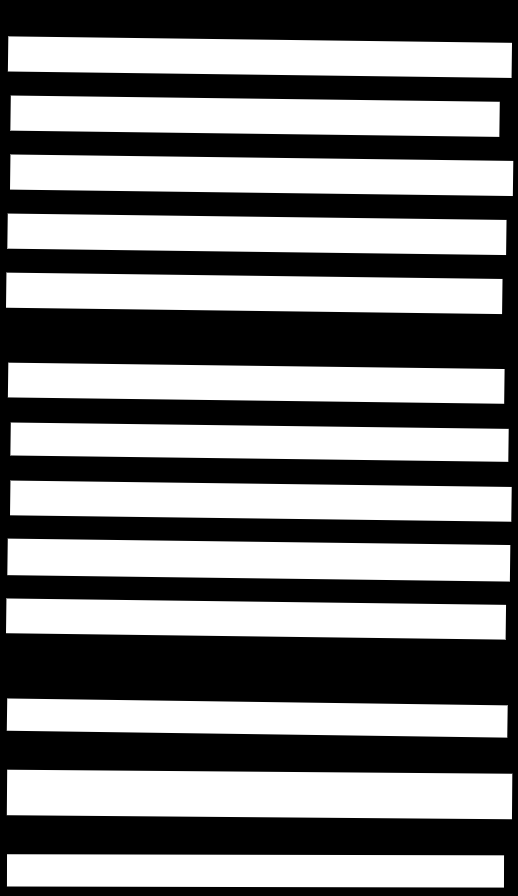
A WebGL 1 fragment shader for this pattern:

```glsl
precision highp float;

uniform vec2 u_resolution;

const vec3 INK = vec3(0.0);
const vec3 PAPER = vec3(1.0);
const float HALF_PI = 1.5707963;
const int MAX_BARS = 5;

// Wave: x = amplitude, y = frequency, z = phase
float wave(vec3 w, float k) {
  return w.x * cos(w.y * k + w.z);
}

// Signed distance to a box lying along a slightly tilted line
float tiltedBox(vec2 p, vec2 center, vec2 halfSize, float slope) {
  vec2 along = normalize(vec2(1.0, -slope));
  vec2 d = p - center;
  vec2 q = vec2(dot(d, along), dot(d, vec2(-along.y, along.x)));
  vec2 e = abs(q) - halfSize;
  return length(max(e, 0.0)) + min(max(e.x, e.y), 0.0);
}

// Stack of bars running downward, in units of canvas height
// rows: first center, pitch, count; thickness: half height, swell
// tilt: slope, change per bar; ends: mean left and right positions
float barStack(vec2 p, vec3 rows, vec2 thickness, vec2 tilt,
               vec2 ends, vec3 leftWave, vec3 rightWave) {
  float nearest = 1.0;
  for (int i = 0; i < MAX_BARS; i++) {
    float k = float(i);
    if (k >= rows.z) break;
    float left = ends.x + wave(leftWave, k);
    float right = ends.y + wave(rightWave, k);
    float halfHeight = thickness.x + thickness.y * sin(HALF_PI * k);
    vec2 center = vec2(0.5 * (left + right), rows.x - rows.y * k);
    vec2 halfSize = vec2(0.5 * (right - left), halfHeight);
    float slope = tilt.x + tilt.y * k;
    nearest = min(nearest, tiltedBox(p, center, halfSize, slope));
  }
  return nearest;
}

void main() {
  vec2 p = gl_FragCoord.xy / u_resolution.y;
  float pixel = 1.0 / u_resolution.y;
  vec3 leftRagged = vec3(0.0026, 1.257, -1.76);

  // Two groups of five bars
  float upper = barStack(p, vec3(0.9362, 0.0659, 5.0), vec2(0.0196, 0.0),
                         vec2(0.0128, 0.0), vec2(0.0095, 0.566),
                         leftRagged, vec3(0.0085, 2.35, 0.91));
  float middle = barStack(p, vec3(0.5723, 0.0658, 5.0), vec2(0.0194, -0.001),
                          vec2(0.0128, 0.0), vec2(0.0095, 0.5664),
                          leftRagged, vec3(0.0046, 1.1, -2.42));

  // Three wider spaced bars that level out
  float lower = barStack(p, vec3(0.1986, 0.0853, 3.0), vec2(0.018, 0.0074),
                         vec2(0.0138, -0.0058), vec2(0.0078, 0.5664),
                         vec3(0.0), vec3(0.0056, 1.955, -HALF_PI));

  float d = min(upper, min(middle, lower));
  float cover = clamp(0.5 - d / pixel, 0.0, 1.0);
  gl_FragColor = vec4(mix(INK, PAPER, cover), 1.0);
}
```
